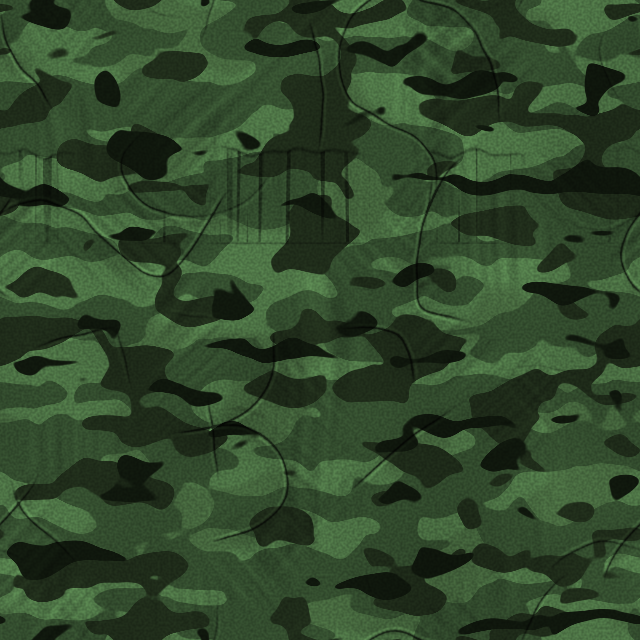
Write a WebGL 1 fragment shader that draws this pattern.

```glsl
precision highp float;
// Worn woodland camouflage cloth. Flat, horizontally stretched blobs come from
// thresholded, warped gradient noise, layered light, dark and black. Creases,
// streaks, wrinkles and grain then modulate the tone. All noise wraps.
uniform vec2 u_resolution;

float hash(vec2 p) {
  vec3 q = fract(p.xyx * 0.1031);
  q += dot(q, q.yzx + 33.33);
  return fract((q.x + q.y) * q.z);
}

// Dot product of a random unit gradient with the offset from its lattice point.
float corner(vec2 cell, vec2 offset, vec2 period, float seed) {
  float angle = 6.2832 * hash(mod(cell, period) + seed * 17.3);
  return dot(vec2(cos(angle), sin(angle)), offset);
}

// Gradient noise with a whole number of cells across the canvas.
float noise(vec2 uv, vec2 period, float seed) {
  vec2 p = uv * period, i = floor(p), f = p - i;
  vec2 w = f * f * f * (f * (f * 6.0 - 15.0) + 10.0);
  vec2 x = vec2(1.0, 0.0), y = vec2(0.0, 1.0);
  return mix(
    mix(corner(i, f, period, seed), corner(i + x, f - x, period, seed), w.x),
    mix(corner(i + y, f - y, period, seed), corner(i + 1.0, f - 1.0, period, seed), w.x),
    w.y);
}

// Coverage of one camouflage layer, with lobed, softly smoothed outlines.
float blobs(vec2 uv, vec2 period, float level, float seed) {
  vec2 warp = vec2(noise(uv, vec2(13.0, 17.0), seed + 1.0),
                   noise(uv, vec2(12.0, 15.0), seed + 2.0));
  vec2 p = uv + warp * vec2(0.045, 0.028);
  float field = noise(p, period, seed) + 0.25 * noise(p, vec2(20.0, 28.0), seed + 3.0);
  float edge = 0.0008 * period.y;
  return smoothstep(level - edge, level + edge, field);
}

// Embossed fold along the zero contour of a broad noise field.
float crease(vec2 uv, float seed) {
  vec2 p = uv + 0.006 * noise(uv, vec2(19.0), seed + 1.0);
  vec2 e = vec2(0.004, 0.0);
  float f = noise(p, vec2(3.0), seed);
  vec2 slope = vec2(noise(p + e.xy, vec2(3.0), seed) - f,
                    noise(p + e.yx, vec2(3.0), seed) - f) / e.x;
  float d = f / max(length(slope), 0.6);
  float present = smoothstep(0.02, 0.22, noise(uv, vec2(4.0), seed + 2.0));
  float groove = exp(-pow(abs(d) / 0.0017, 2.0));
  float lip = exp(-pow(abs(d - 0.0045) / 0.0022, 2.0));
  float slack = exp(-abs(d) / 0.025);
  return present * (0.28 * lip - 0.6 * groove - 0.08 * slack);
}

// Vertical threads in a ragged band, with a thin seam below it.
float threads(vec2 uv) {
  float top = 0.765 + 0.022 * noise(uv, vec2(22.0, 3.0), 51.0);
  float band = smoothstep(0.620, 0.623, uv.y)
             * (1.0 - smoothstep(top - 0.002, top + 0.002, uv.y));
  float lines = noise(uv, vec2(115.0, 2.0), 52.0);
  float patches = smoothstep(-0.2, 0.25, noise(uv, vec2(9.0, 2.0), 53.0));
  float tone = 0.14 * lines - 0.5 * smoothstep(0.22, 0.45, lines);
  float seam = exp(-pow(abs(uv.y - 0.62) / 0.0015, 2.0));
  float rim = exp(-pow(abs(uv.y - top) / 0.003, 2.0));
  return band * patches * tone - patches * (0.25 * seam + 0.35 * rim);
}

// Bundles of fine slanted wrinkles; whole-number shears keep them seamless.
float wrinkles(vec2 uv) {
  float sum = 0.0;
  for (int k = 0; k < 3; k++) {
    float n = float(k);
    float bend = 0.04 * noise(uv, vec2(3.0), 61.0 + n);
    vec2 p = vec2(uv.x + (n - 1.0) * uv.y + bend, uv.y);
    float place = smoothstep(0.08, 0.35, noise(uv, vec2(5.0, 4.0), 65.0 + n));
    sum += place * noise(p, vec2(62.0, 3.0), 69.0 + n);
  }
  return sum;
}

void main() {
  vec2 uv = gl_FragCoord.xy / u_resolution;

  // Camouflage, from the ground cloth up to the black marks.
  vec3 ground = vec3(0.20, 0.30, 0.18);
  vec3 fern = vec3(0.30, 0.45, 0.27);
  vec3 fadedFern = vec3(0.27, 0.40, 0.24);
  vec3 forest = vec3(0.12, 0.17, 0.10);
  vec3 black = vec3(0.06, 0.09, 0.05);
  float faded = smoothstep(0.06, 0.18, noise(uv, vec2(6.0, 8.0), 5.0));
  vec3 color = mix(ground, mix(fern, fadedFern, faded),
                   blobs(uv, vec2(6.0, 15.0), 0.07, 11.0));
  color = mix(color, forest, blobs(uv, vec2(7.0, 14.0), 0.14, 21.0));
  color = mix(color, black, blobs(uv, vec2(7.0, 19.0), 0.295, 31.0));

  // Cloth relief: broad folds, creases, threads, wrinkles and woven grain.
  float tone = 1.0 + 0.14 * noise(uv, vec2(5.0, 4.0), 41.0);
  for (int k = 0; k < 3; k++) tone += crease(uv, 81.0 + 5.0 * float(k));
  tone += threads(uv) + 0.28 * wrinkles(uv);
  tone += 0.24 * noise(uv, vec2(240.0), 97.0);
  gl_FragColor = vec4(color * clamp(tone, 0.35, 1.3), 1.0);
}
```
